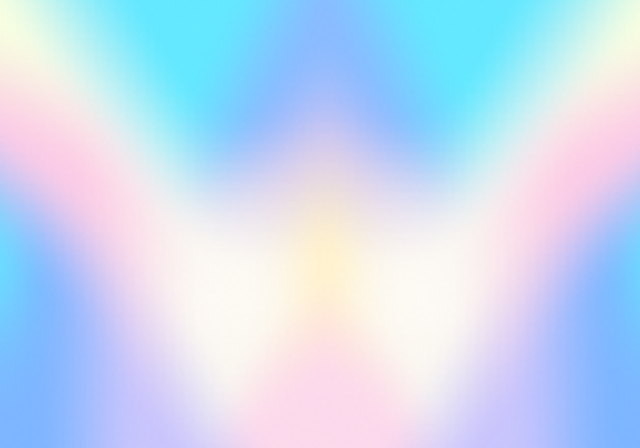
Reproduce this background procedurally as a WebGL 1 fragment shader.

```glsl
precision highp float;
// A soft pastel sheen, mirrored about a near-central vertical axis.
// Colour bands are laid from top to bottom; each begins along a curve
// that depends on the distance from the axis. A faint weave adds texture.

uniform vec2 u_resolution;

#define AXIS 0.508        // mirror axis, share of the width
#define REACH 0.725       // distance from axis to side, in heights
#define SKY_BLEND 0.19    // half widths of the band transitions
#define WING_BLEND 0.28
#define PINK_BLEND 0.14
#define LILAC_BLEND 0.22
#define BLUE_BLEND 0.16
#define WEAVE_CELLS 44.75 // weave cells per height
#define WEAVE_DEPTH 0.7
#define GRAIN_CELLS 110.0 // grain cells per height
#define GRAIN_DEPTH 0.006

const vec3 CYAN    = vec3(0.39, 0.91, 1.00);
const vec3 SKYBLUE = vec3(0.54, 0.735, 1.00);
const vec3 BLUE    = vec3(0.495, 0.71, 1.00);
const vec3 ORCHID  = vec3(0.81, 0.76, 0.955);
const vec3 LILAC   = vec3(0.785, 0.77, 0.99);
const vec3 IVORY   = vec3(0.975, 0.96, 0.94);
const vec3 CREAM   = vec3(1.00, 0.945, 0.80);
const vec3 LIME    = vec3(0.97, 0.995, 0.88);
const vec3 WHITE   = vec3(1.00, 0.99, 0.97);
const vec3 PINK    = vec3(0.99, 0.80, 0.90);
const vec3 BLUSH   = vec3(0.99, 0.85, 0.925);
const vec3 AQUA    = vec3(0.42, 0.86, 1.00);

// Soft step across a boundary at signed distance d
float band(float d, float halfWidth) {
  return smoothstep(-halfWidth, halfWidth, d);
}

// Gaussian spot with separate spreads along each axis
float glow(vec2 offset, vec2 spread) {
  vec2 q = offset / spread;
  return exp(-dot(q, q));
}

// Rounded version of max(a, 0)
float softHinge(float a) {
  return 0.5 * (a + sqrt(a * a + 0.01));
}

// Gradient noise
vec2 slope(vec2 cell) {
  float h = fract(sin(dot(cell, vec2(127.1, 311.7))) * 4375.85);
  return vec2(cos(6.2832 * h), sin(6.2832 * h));
}

float noise(vec2 p) {
  vec2 i = floor(p), f = fract(p), e = vec2(1.0, 0.0);
  vec2 w = f * f * (3.0 - 2.0 * f);
  float low = mix(dot(slope(i), f), dot(slope(i + e), f - e), w.x);
  float high = mix(dot(slope(i + e.yx), f - e.yx), dot(slope(i + 1.0), f - 1.0), w.x);
  return mix(low, high, w.y);
}

// Cyan sky with a blue cone that fades to orchid along the axis
vec3 skyColor(float side, float depth) {
  float cone = 1.0 - band(side - 0.10 - 0.5 * depth, 0.13);
  float orchidStart = 0.21 + 1.2 * (sqrt(side * side + 0.002) - 0.03);
  vec3 color = mix(CYAN, SKYBLUE, cone);
  return mix(color, ORCHID, band(depth - orchidStart, 0.16));
}

// Pale middle: cream on the axis, ivory beside it, lime in the corners
vec3 paleColor(float side, float depth) {
  vec3 color = mix(IVORY, LIME, smoothstep(0.40, 0.75, side));
  color = mix(color, CREAM, glow(vec2(side, 0.0), vec2(0.11)));
  return mix(color, WHITE, 0.65 * glow(vec2(side - 0.2, depth - 0.66), vec2(0.14)));
}

void main() {
  // Gently stepped coordinates form the weave
  vec2 p = gl_FragCoord.xy / u_resolution.y;
  float aspect = u_resolution.x / u_resolution.y;
  float cycle = 6.2832 * WEAVE_CELLS;
  vec2 q = p - WEAVE_DEPTH * sin(cycle * p) / cycle;
  float side = abs(q.x - AXIS * aspect);
  float depth = 1.0 - q.y;
  float inward = REACH - side;

  // Sky giving way to the pale middle
  float paleStart = 0.46 - 1.5 * softHinge(side - 0.28)
                  - 0.045 * glow(vec2(side, 0.0), vec2(0.08));
  float paleBlend = mix(SKY_BLEND, WING_BLEND, smoothstep(0.25, 0.5, side));
  vec3 color = mix(skyColor(side, depth), paleColor(side, depth),
                   band(depth - paleStart, paleBlend));

  // Pink wings sweeping in from both sides
  float pinkStart = 0.18 + 0.4 * inward + 0.8 * inward * inward;
  color = mix(color, PINK, band(depth - pinkStart, PINK_BLEND)
                         * smoothstep(0.26, 0.58, side));

  // Blush at the foot of the axis
  float blushStart = 0.73 + 0.5 * side + 2.5 * side * side;
  color = mix(color, BLUSH, band(depth - blushStart, PINK_BLEND));

  // Lilac below the wings
  float lilacStart = 0.43 + 0.7 * inward + 0.9 * inward * inward;
  color = mix(color, LILAC, band(depth - lilacStart, LILAC_BLEND));

  // Blue lower corners with an aqua glow on the side edges
  vec3 corner = mix(BLUE, AQUA, glow(vec2(side - 0.74, depth - 0.57), vec2(0.085, 0.2)));
  float blueStart = 0.43 + 0.8 * inward;
  color = mix(color, corner, band(depth - blueStart, BLUE_BLEND)
                           * smoothstep(0.40, 0.66, side));

  color += GRAIN_DEPTH * noise(p * GRAIN_CELLS);
  gl_FragColor = vec4(color, 1.0);
}
```
